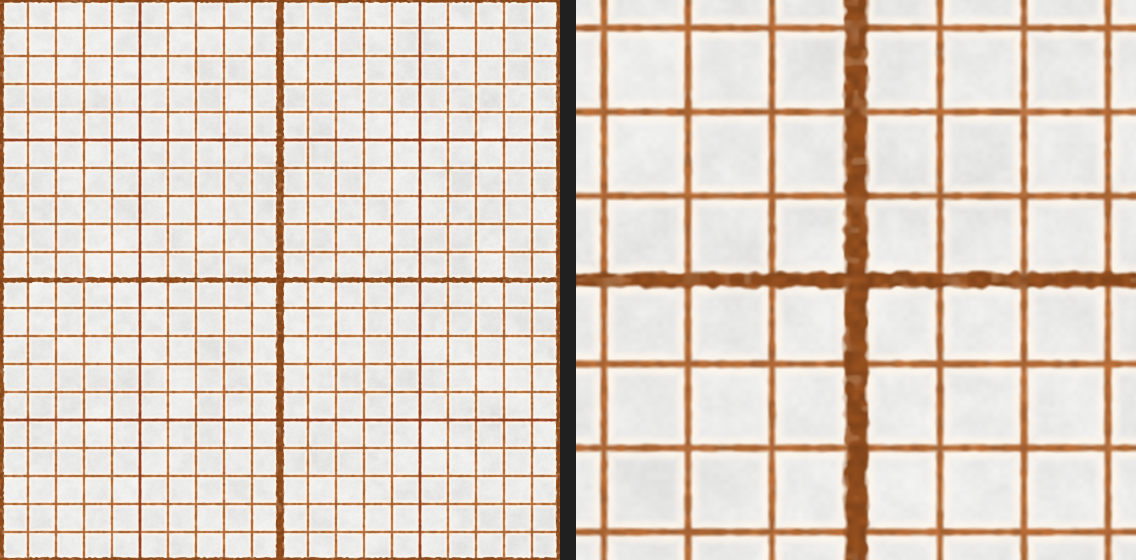
Left: the whole. Right: its middle third, enlarged.
Reproduce this pattern procedurally as a WebGL 2 fragment shader.

```glsl
#version 300 es
precision highp float;

uniform vec2 u_resolution;
out vec4 fragColor;

const float CELLS = 20.0;
const float MAJOR_PERIOD = 10.0;

const vec3 PAPER = vec3(0.918, 0.916, 0.914);
const vec3 HALO = vec3(0.995, 0.965, 0.920);
const vec3 FINE_INK = vec3(0.68, 0.40, 0.20);
const vec3 MEDIUM_INK = vec3(0.57, 0.25, 0.13);
const vec3 MAJOR_INK = vec3(0.55, 0.29, 0.11);
const vec3 WORN_INK = vec3(0.75, 0.55, 0.39);

float hash(vec2 p) {
    vec3 q = fract(vec3(p.xyx) * 0.1031);
    q += dot(q, q.yzx + 33.33);
    return fract((q.x + q.y) * q.z);
}

float valueNoise(vec2 p) {
    vec2 cell = floor(p);
    vec2 f = fract(p);
    f = f * f * (3.0 - 2.0 * f);
    float low = mix(hash(cell), hash(cell + vec2(1.0, 0.0)), f.x);
    float high = mix(hash(cell + vec2(0.0, 1.0)), hash(cell + vec2(1.0)), f.x);
    return mix(low, high, f.y);
}

float fbm(vec2 p) {
    float sum = 0.0;
    float weight = 0.5;
    for (int octave = 0; octave < 4; octave++) {
        sum += weight * valueNoise(p);
        p = p * 2.03 + 17.3;
        weight *= 0.5;
    }
    return sum / 0.9375;
}

// Rank of the nearest line: 0 fine, 1 medium, 2 major
float lineRank(float index) {
    float step10 = mod(index, MAJOR_PERIOD);
    if (step10 < 0.5) return 2.0;
    return abs(step10 - 0.5 * MAJOR_PERIOD) < 0.5 ? 1.0 : 0.0;
}

float lineWidth(float rank, float majorWidth) {
    return rank > 1.5 ? majorWidth : mix(0.0038, 0.0048, rank);
}

float lineMask(float dist, float width, float softness) {
    return 1.0 - smoothstep(-softness, softness, dist - 0.5 * width);
}

vec3 lineInk(float rank, vec2 p) {
    vec3 ink = rank > 1.5 ? MAJOR_INK : mix(FINE_INK, MEDIUM_INK, rank);
    float grain = valueNoise(p * 230.0);
    float wear = smoothstep(0.60, 0.95, valueNoise(p * 170.0 + 41.0));
    ink *= 0.90 + 0.20 * grain;
    return mix(ink, WORN_INK, wear * (rank > 1.5 ? 0.50 : 0.22));
}

// Mottled grey fibres with fine grain
vec3 paperColor(vec2 p) {
    float blotch = fbm(p * 16.0) - 0.5;
    float fibre = fbm(p * 75.0 + 9.0) - 0.5;
    float grain = valueNoise(p * 300.0) - 0.5;
    return PAPER + 0.07 * blotch + 0.05 * fibre + 0.018 * grain;
}

// Pale bleed beside the ink
vec3 addHalo(vec3 color, float edgeDist, vec2 p) {
    float glow = 1.0 - smoothstep(0.001, 0.0075, edgeDist);
    float strength = 0.65 + 0.30 * valueNoise(p * 110.0);
    return mix(color, HALO, glow * strength);
}

vec3 drawLine(vec3 color, float dist, float width, float rank, vec2 p, float softness) {
    float ragged = (valueNoise(p * 200.0 + 5.0) - 0.5) * (rank > 1.5 ? 0.0025 : 0.0008);
    float mask = lineMask(dist + ragged, width, softness);
    return mix(color, lineInk(rank, p), mask);
}

void main() {
    float side = min(u_resolution.x, u_resolution.y);
    vec2 p = gl_FragCoord.xy / side;
    float softness = max(0.0016, 0.8 / side);

    // Nearest line on each axis
    vec2 index = floor(p * CELLS + 0.5);
    vec2 dist = abs(p - index / CELLS);
    vec2 rank = vec2(lineRank(index.x), lineRank(index.y));
    vec2 width = vec2(lineWidth(rank.x, 0.0135), lineWidth(rank.y, 0.0088));
    vec2 edge = dist - 0.5 * width;

    vec3 color = addHalo(paperColor(p), min(edge.x, edge.y), p);

    // Heavier lines cover lighter ones
    if (rank.x >= rank.y) {
        color = drawLine(color, dist.y, width.y, rank.y, p, softness);
        color = drawLine(color, dist.x, width.x, rank.x, p, softness);
    } else {
        color = drawLine(color, dist.x, width.x, rank.x, p, softness);
        color = drawLine(color, dist.y, width.y, rank.y, p, softness);
    }
    fragColor = vec4(clamp(color, 0.0, 1.0), 1.0);
}
```
